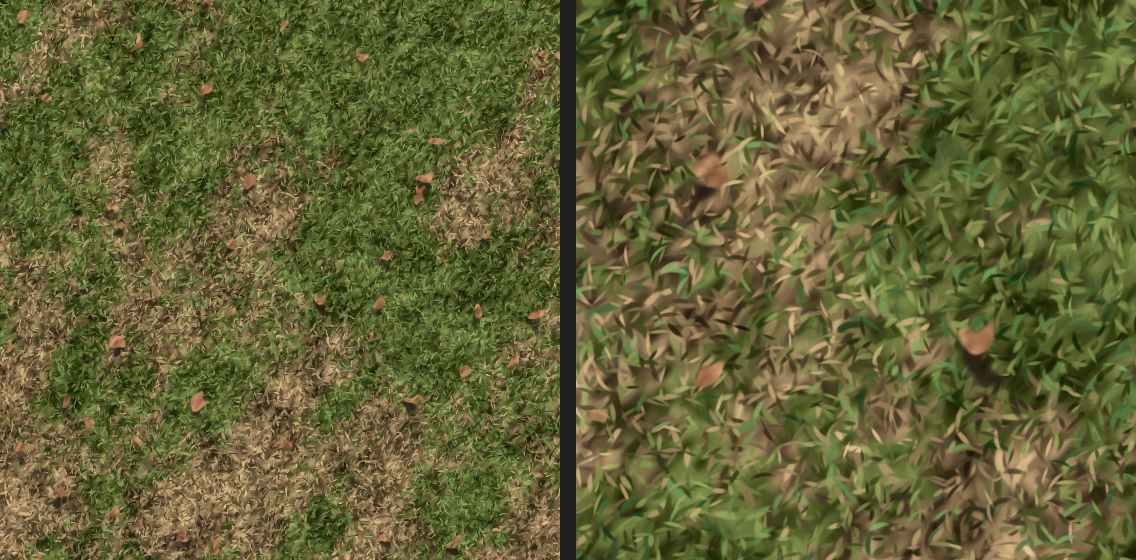
Left, the full canvas; right, a detail of the centre.
This texture is drawn by a three.js fragment shader. Its source:

```glsl
varying vec2 vUv;

vec3 hash3(vec2 p) {
  vec3 q = fract(p.xyx * vec3(0.1031, 0.1030, 0.0973));
  q += dot(q, q.yxz + 33.33);
  return fract((q.xxy + q.yzz) * q.zyx);
}

float noise(vec2 p) {
  vec2 i = floor(p), f = fract(p);
  f = f * f * (3.0 - 2.0 * f);
  return mix(mix(hash3(i).x, hash3(i + vec2(1.0, 0.0)).x, f.x),
             mix(hash3(i + vec2(0.0, 1.0)).x, hash3(i + 1.0).x, f.x), f.y);
}

vec2 rotate(vec2 p, float angle) {
  float c = cos(angle), s = sin(angle);
  return vec2(c * p.x + s * p.y, c * p.y - s * p.x);
}

// Share of withered grass, in patches stretched along a diagonal
float dryness(vec2 uv) {
  vec2 p = rotate(uv, 0.9) * vec2(4.0, 6.5) + 13.7;
  float sum = 0.0, weight = 0.5;
  for (int octave = 0; octave < 4; octave++) {
    sum += weight * noise(p);
    p = rotate(p, 0.4) * 2.1 + 7.3;
    weight *= 0.6;
  }
  float lean = 0.1 * (uv.x - uv.y);
  return smoothstep(0.34, 0.70, sum / 1.088 + lean);
}

vec3 turfColor(float straw, float tone) {
  vec3 green = mix(vec3(0.16, 0.19, 0.04), vec3(0.54, 0.60, 0.32), tone);
  vec3 tan = mix(vec3(0.20, 0.15, 0.08), vec3(0.77, 0.65, 0.47), tone);
  return mix(green, tan, straw);
}

// One layer of short, bent, tapering blades
vec3 addBlades(vec3 color, vec2 uv, float cells, float dry, float shade) {
  vec2 p = uv * cells;
  for (float y = -1.0; y <= 1.0; y++) {
    for (float x = -1.0; x <= 1.0; x++) {
      vec2 cell = floor(p) + vec2(x, y);
      vec3 r = hash3(cell + cells * 3.0);
      vec3 s = hash3(cell + cells * 5.0 + 57.0);
      vec2 d = rotate(p - cell - r.xy, 1.0 + (s.x - 0.5) * 2.8);
      d.y += (s.z - 0.5) * 0.7 * d.x * d.x;
      vec2 size = vec2(mix(0.4, 0.9, s.z), mix(0.12, 0.24, fract(s.x * 7.0)));
      float mask = 1.0 - smoothstep(0.35, 1.0, length(d / size));
      float straw = smoothstep(-0.12, 0.12, dry - s.y);
      vec3 blade = turfColor(straw, r.z * 1.15 - 0.04 + shade);
      blade += step(0.86, s.z) * (1.0 - straw) * vec3(-0.07, 0.03, 0.04);
      color = mix(color, blade, mask * 0.85);
    }
  }
  return color;
}

// Crumpled fallen leaves, each with a shadow below
vec3 addLeaves(vec3 color, vec2 uv) {
  vec2 crumple = vec2(noise(uv * 75.0), noise(uv * 75.0 + 31.0)) - 0.5;
  float fold = noise(rotate(uv, 0.9) * vec2(90.0, 190.0));
  vec2 p = uv * 8.0;
  for (float y = -1.0; y <= 1.0; y++) {
    for (float x = -1.0; x <= 1.0; x++) {
      vec2 cell = floor(p) + vec2(x, y);
      vec3 r = hash3(cell + 211.0);
      vec3 s = hash3(cell + 389.0);
      float present = step(r.z, 0.65);
      vec2 d = (p - cell - r.xy) / 8.0 + crumple * 0.016;
      vec2 size = vec2(mix(0.009, 0.021, s.x * s.x), mix(0.006, 0.010, s.y));
      vec2 below = (d + vec2(0.003, 0.015)) / vec2(size.y * 1.1, size.x * 1.1);
      float shadow = 1.0 - smoothstep(0.4, 1.2, length(below));
      color = mix(color, vec3(0.13, 0.10, 0.06), shadow * present * s.y * 0.9);
      float leaf = length(rotate(d, 0.9 + (s.z - 0.5) * 2.0) / size);
      vec3 skin = mix(vec3(0.48, 0.28, 0.17), vec3(0.90, 0.67, 0.50), fold);
      float mask = 1.0 - smoothstep(0.75, 1.1, leaf);
      color = mix(color, skin, mask * present * mix(0.7, 1.0, s.x));
    }
  }
  return color;
}

void main() {
  float dry = dryness(vUv);
  float shade = (noise(vUv * 30.0) - 0.5) * 0.4 + (dry - 0.4) * 0.12;

  // Matted ground between the blades
  float straw = smoothstep(-0.2, 0.2, dry - noise(vUv * 48.0 + 5.0));
  float grain = noise(rotate(vUv, 0.8) * vec2(85.0, 150.0));
  vec3 color = turfColor(straw, grain * 0.9 - 0.05 + shade);

  // Finer blades lie over coarser ones
  for (float layer = 0.0; layer < 5.0; layer++) {
    color = addBlades(color, vUv, 46.0 + layer * 13.0, dry, shade);
  }

  color = addLeaves(color, vUv);
  gl_FragColor = vec4(clamp(color, 0.0, 1.0), 1.0);
}
```
